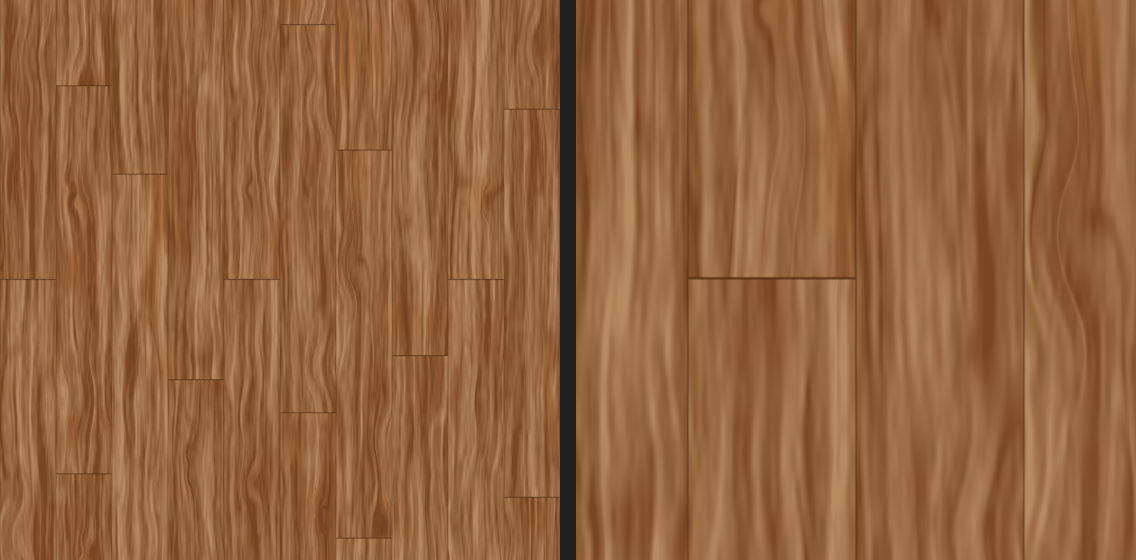
Left: the whole. Right: its middle third, enlarged.
A Shadertoy shader for this texture:

```glsl
const float COLUMNS = 10.0;
const float PLANK_LENGTH = 0.693;
const float SEAM_HALF_WIDTH = 0.0007;
const float SIDE_SEAM_STRENGTH = 0.42;
const float END_SEAM_STRENGTH = 0.80;
const float KNOT_CHANCE = 0.40;
const vec2 KNOT_SIZE = vec2(0.020, 0.040);
const vec3 DARK_WOOD = vec3(0.515, 0.315, 0.165);
const vec3 LIGHT_WOOD = vec3(0.69, 0.51, 0.35);
const vec3 RED_HEART = vec3(0.51, 0.30, 0.15);
const vec3 SEAM_COLOR = vec3(0.32, 0.17, 0.07);

// Height of one end joint in each column
const float JOINTS[10] = float[10](
    0.501, 0.154, 0.689, 0.322, 0.501, 0.263, 0.039, 0.365, 0.501, 0.112);

float hash(vec2 p) {
    return fract(sin(dot(p, vec2(12.9898, 78.233))) * 43758.5453);
}

float noise(vec2 p) {
    vec2 cell = floor(p), f = fract(p);
    f = f * f * (3.0 - 2.0 * f);
    return mix(mix(hash(cell), hash(cell + vec2(1, 0)), f.x),
               mix(hash(cell + vec2(0, 1)), hash(cell + vec2(1, 1)), f.x), f.y);
}

// Noise centred on zero
float wave(vec2 p) {
    return noise(p) - 0.5;
}

float seam(float distanceToEdge, float pixel) {
    return 1.0 - smoothstep(SEAM_HALF_WIDTH - pixel, SEAM_HALF_WIDTH + pixel, distanceToEdge);
}

// Soft spot that bends the grain on some planks
float knotMask(vec2 local, vec2 plank) {
    vec2 center = vec2(mix(0.03, 0.07, hash(plank + 3.1)),
                       PLANK_LENGTH * mix(0.15, 0.85, hash(plank + 5.7)));
    vec2 d = (local - center) / KNOT_SIZE;
    return exp(-dot(d, d)) * step(hash(plank + 9.3), KNOT_CHANCE);
}

vec3 wood(vec2 local, vec2 plank) {
    float seed = hash(plank + 0.5);
    vec2 p = local + vec2(7.0, 11.0) * vec2(seed, hash(plank + 1.9));
    float knot = knotMask(local, plank);

    // Warped grain coordinate, wilder in the arched figure of some areas
    float figure = smoothstep(0.45, 0.85, noise(p * vec2(16.0, 3.5) + 3.0));
    float bend = 0.016 * wave(p * vec2(14.0, 5.0))
               + (0.005 + 0.020 * figure) * wave(p * vec2(36.0, 13.0))
               + knot * (0.010 + 0.022 * wave(p * vec2(60.0, 36.0)));
    float grain = p.x + bend;

    // Layers from wide bands to fine fibres
    float band = wave(vec2(grain * 48.0, p.y * 3.0));
    float streak = wave(vec2(grain * 125.0, p.y * 4.0));
    float fibre = wave(vec2(grain * 230.0, p.y * 9.0));
    float pore = wave(vec2(p.x * 340.0, p.y * 50.0));
    float tone = 0.42 + 0.42 * band + 0.85 * streak + 0.85 * fibre
               + 0.40 * pore + 0.06 * (seed - 0.5);

    // Pale thin lines and dark veins along the grain
    float pale = abs(wave(vec2(grain * 60.0 + 4.0, p.y * 3.0)));
    float vein = abs(wave(vec2(grain * 50.0 + 9.0, p.y * 4.0)));
    tone += 0.28 * (1.0 - smoothstep(0.0, 0.09, pale));
    tone -= 0.28 * (1.0 - smoothstep(0.0, 0.08, vein));

    // Reddish heartwood in slender patches and around knots
    float heart = smoothstep(0.66, 0.95, noise(vec2(grain * 42.0, p.y * 7.0) + 8.0));
    vec3 color = mix(DARK_WOOD, LIGHT_WOOD, clamp(tone, -0.2, 1.15));
    vec3 heartColor = RED_HEART * (0.92 + 0.25 * tone);
    return mix(color, heartColor, clamp(0.65 * heart + 0.45 * knot, 0.0, 0.75));
}

void mainImage(out vec4 fragColor, in vec2 fragCoord) {
    vec2 uv = fragCoord / iResolution.xy;
    vec2 pixel = 1.0 / iResolution.xy;

    // Plank index and position inside the plank
    float column = floor(uv.x * COLUMNS);
    float along = (uv.y - JOINTS[int(column) % 10]) / PLANK_LENGTH;
    vec2 plank = vec2(column, floor(along));
    vec2 size = vec2(1.0 / COLUMNS, PLANK_LENGTH);
    vec2 local = vec2(fract(uv.x * COLUMNS), fract(along)) * size;
    vec2 edge = min(local, size - local);

    // Dark joints, stronger at the plank ends
    float joint = max(SIDE_SEAM_STRENGTH * seam(edge.x, pixel.x),
                      END_SEAM_STRENGTH * seam(edge.y, pixel.y));
    fragColor = vec4(mix(wood(local, plank), SEAM_COLOR, joint), 1.0);
}
```
